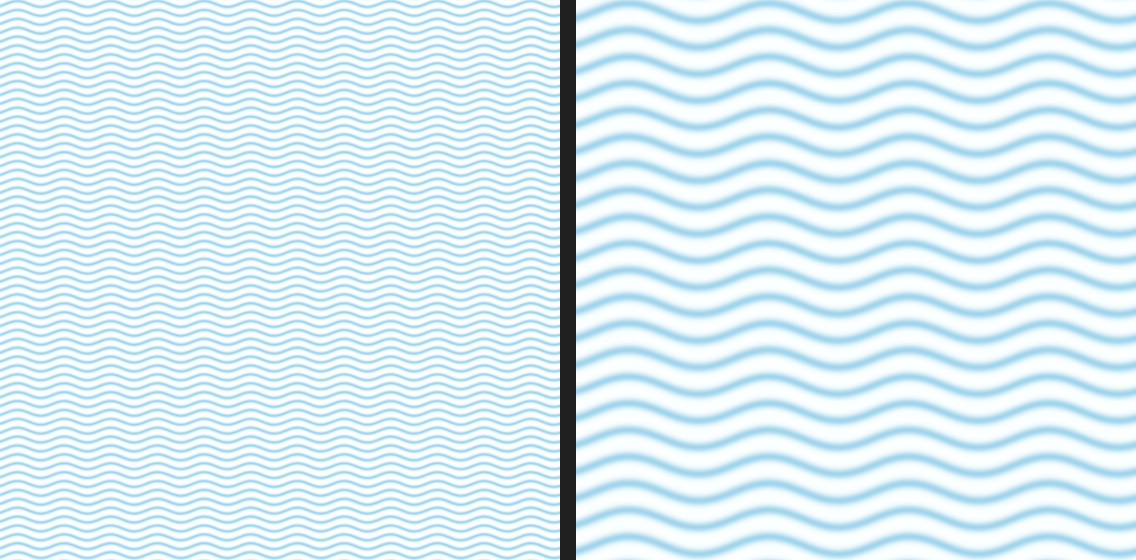
Left, the full canvas; right, a detail of the centre.
This pattern is drawn by a Shadertoy shader. Its source:

```glsl
// Thin pale-blue sine waves stacked in even rows on a near-white ground.
// Each pixel finds its nearest row, measures its distance to that curve,
// and blends ink with a soft bell profile; whole repeats make it tile.

const float TAU = 6.2831853;
const float WAVES = 12.0;            // crests across
const float ROWS = 63.0;             // lines down
const float CREST_PHASE = 0.375;     // crest position within one wave
const float ROW_OFFSET = 0.45;       // first line below the top, in rows
const float AMPLITUDE = 0.0052;      // half the wave height
const float LINE_SIGMA = 0.00202;    // soft line half-width
const float WEIGHT_VARIATION = 0.04; // slight change of weight by row
const vec3 GROUND = vec3(0.985, 1.0, 1.0);
const vec3 INK = vec3(0.63, 0.833, 0.925);

// Layered sines with whole frequencies, so rows wrap from top to bottom.
float rowWeight(float row) {
    float a = TAU * row / ROWS;
    return 1.0 + WEIGHT_VARIATION * (0.6 * sin(11.0 * a) + 0.4 * sin(26.0 * a + 1.3));
}

// x: distance to the nearest wave, y: index of its row.
vec2 nearestWave(vec2 uv) {
    float angle = TAU * (WAVES * uv.x - CREST_PHASE);
    float v = (uv.y - AMPLITUDE * cos(angle)) * ROWS + ROW_OFFSET;
    float row = floor(v + 0.5);
    float slope = TAU * WAVES * AMPLITUDE * sin(angle);
    return vec2(abs(v - row) / ROWS * inversesqrt(1.0 + slope * slope), row);
}

void mainImage(out vec4 fragColor, in vec2 fragCoord) {
    vec2 uv = fragCoord / iResolution.xy;
    vec2 wave = nearestWave(uv);

    // Widen the profile slightly by the pixel footprint on small canvases.
    float sigma = length(vec2(LINE_SIGMA * rowWeight(wave.y), 0.25 / iResolution.y));
    float d = wave.x / sigma;
    float ink = exp(-0.5 * d * d);

    fragColor = vec4(mix(GROUND, INK, ink), 1.0);
}
```
